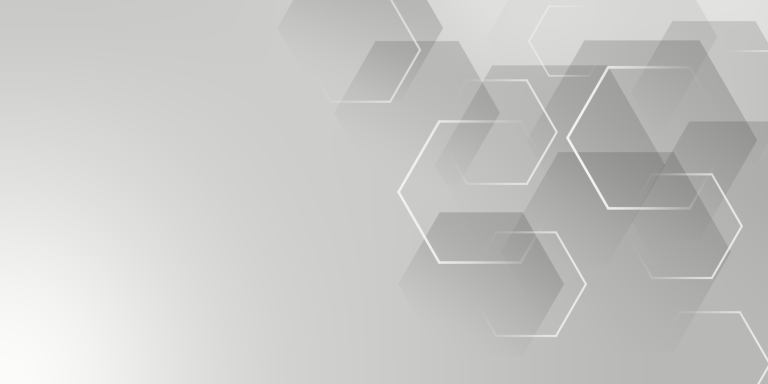
A Shadertoy shader for this background:

```glsl
// Grey backdrop of overlapping translucent hexagons and fading white outlines.
// Each hexagon is a flat-topped distance function, shaded along one direction.
// Positions and radii are fractions of the canvas height.

float hexDistance(vec2 p, float radius) {
    p = abs(p);
    return max(p.y, dot(p, vec2(0.866, 0.5))) - 0.866 * radius;
}

// Opacity ramp across a hexagon, rising along the given direction
float ramp(vec2 p, float radius, vec2 direction) {
    return smoothstep(-0.9, 0.85, dot(p, direction) / radius);
}

float coverage(float d) {
    float pixel = 1.0 / iResolution.y;
    return 1.0 - smoothstep(-0.75 * pixel, 0.75 * pixel, d);
}

// Soft light from the lower left and the top, shade at the lower right
float backdrop(vec2 p) {
    vec2 corner = p / vec2(0.55, 0.6);
    vec2 top = (p - vec2(1.5, 1.03)) / vec2(0.48, 0.26);
    float shade = 0.795 + 0.19 * exp(-dot(corner, corner));
    shade += 0.10 * exp(-dot(top, top));
    shade += 0.05 * smoothstep(1.6, 2.0, p.x) * smoothstep(0.5, 0.9, p.y);
    shade -= 0.075 * smoothstep(0.85, 1.8, p.x) * smoothstep(0.9, 0.1, p.y);
    return shade - 0.02 * smoothstep(0.6, 1.0, p.y) * smoothstep(0.9, 0.0, p.x);
}

void mainImage(out vec4 fragColor, in vec2 fragCoord) {
    vec2 p = fragCoord / iResolution.y;
    float shade = backdrop(p);

    // Translucent panels: centre, radius, darkness
    vec4 panels[9] = vec4[9](
        vec4(0.938, 0.927, 0.216, 0.16),
        vec4(1.086, 0.706, 0.216, 0.13),
        vec4(1.568, 0.904, 0.300, 0.06),
        vec4(1.432, 0.570, 0.300, 0.13),
        vec4(1.672, 0.635, 0.300, 0.15),
        vec4(1.604, 0.344, 0.300, 0.13),
        vec4(1.253, 0.260, 0.216, 0.15),
        vec4(1.859, 0.758, 0.216, 0.12),
        vec4(1.945, 0.424, 0.300, 0.13));
    for (int i = 0; i < 9; i++) {
        vec4 panel = panels[i];
        vec2 q = p - panel.xy;
        float opacity = panel.w * ramp(q, panel.z, vec2(0.42, 0.91));
        shade *= 1.0 - opacity * coverage(hexDistance(q, panel.z));
    }

    // Outlines: centre, radius, strength; the sign picks the bright side
    vec4 outlines[8] = vec4[8](
        vec4(0.938, 0.870, 0.159, 0.65),
        vec4(1.250, 0.500, 0.216, -0.95),
        vec4(1.294, 0.656, 0.159, 0.80),
        vec4(1.690, 0.641, 0.216, -1.00),
        vec4(1.776, 0.411, 0.159, 0.85),
        vec4(1.370, 0.260, 0.159, 0.85),
        vec4(1.482, 0.893, 0.107, -0.60),
        vec4(1.849, 0.052, 0.159, 0.85));
    for (int i = 0; i < 8; i++) {
        vec4 outline = outlines[i];
        vec2 q = p - outline.xy;
        float halfWidth = 0.001 + 0.011 * outline.z;
        float d = abs(hexDistance(q, outline.z) + halfWidth) - halfWidth;
        float fade = ramp(q, outline.z, vec2(sign(outline.w), -0.12));
        shade = mix(shade, 0.95, abs(outline.w) * fade * coverage(d));
    }

    // Short faint line at the upper right edge
    vec2 edge = p - vec2(2.0, 0.867);
    shade = mix(shade, 0.95, 0.6 * smoothstep(-0.12, 0.0, edge.x) * coverage(abs(edge.y) - 0.002));

    fragColor = vec4(shade * vec3(1.0, 1.0, 0.992), 1.0);
}
```
